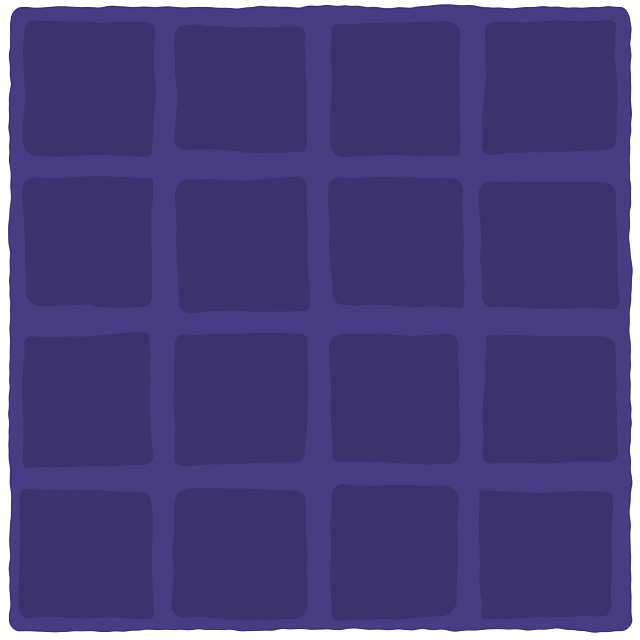
Give the GLSL for this pattern, as a Shadertoy shader.

```glsl
const vec3 PAPER = vec3(1.0);
const vec3 GROUT = vec3(0.283, 0.235, 0.515);
const vec3 TILE = vec3(0.237, 0.195, 0.432);
const vec3 RIM = vec3(0.22, 0.17, 0.45);

const float TILES = 4.0;
const vec2 PITCH = vec2(0.240, 0.242);
const vec2 TILE_HALF = vec2(0.1025, 0.1015);
const vec2 PANEL_HALF = vec2(0.4855, 0.487);

vec2 hash22(vec2 p) {
    vec3 q = fract(p.xyx * vec3(0.1031, 0.1030, 0.0973));
    q += dot(q, q.yzx + 33.33);
    return fract((q.xx + q.yz) * q.zy);
}

// Signed random pair in -1..1
vec2 jitter(vec2 p) {
    return hash22(p + 71.0) * 2.0 - 1.0;
}

float gradientNoise(vec2 p) {
    vec2 i = floor(p), f = fract(p);
    vec2 u = f * f * f * (f * (f * 6.0 - 15.0) + 10.0);
    float a = dot(jitter(i), f);
    float b = dot(jitter(i + vec2(1, 0)), f - vec2(1, 0));
    float c = dot(jitter(i + vec2(0, 1)), f - vec2(0, 1));
    float d = dot(jitter(i + vec2(1, 1)), f - vec2(1, 1));
    return mix(mix(a, b, u.x), mix(c, d, u.x), u.y);
}

// Hand-cut displacement: slow bends plus fine nicks
vec2 wobble(vec2 p, float bend, float nick) {
    vec2 slow = vec2(gradientNoise(p * 13.0), gradientNoise(p * 13.0 + 40.0));
    vec2 fine = vec2(gradientNoise(p * 45.0 + 90.0), gradientNoise(p * 45.0 + 150.0));
    return bend * slow + nick * fine;
}

float roundedBox(vec2 p, vec2 halfSize, float radius) {
    vec2 q = abs(p) - halfSize + radius;
    return length(max(q, 0.0)) + min(max(q.x, q.y), 0.0) - radius;
}

// Box whose sides shift and lean, and whose corners round independently
float unevenBox(vec2 p, vec2 halfSize, vec2 seed, float shift, float lean) {
    vec2 side = vec2(p.x < 0.0 ? 0.0 : 1.0, p.y < 0.0 ? 0.0 : 1.0);
    vec2 sideX = jitter(seed + vec2(side.x * 5.0, 11.0));
    vec2 sideY = jitter(seed + vec2(23.0, side.y * 7.0));
    vec2 size = halfSize + shift * vec2(sideX.x, sideY.x)
              + lean * vec2(sideX.y, sideY.y) * p.yx;
    float radius = mix(0.004, 0.024, hash22(seed + side * 3.0 + 47.0).x);
    return roundedBox(p, size, radius);
}

float coverage(float dist, float pixel) {
    return 1.0 - smoothstep(-0.6 * pixel, 0.6 * pixel, dist);
}

void mainImage(out vec4 fragColor, in vec2 fragCoord) {
    float pixel = 1.0 / min(iResolution.x, iResolution.y);
    vec2 p = (fragCoord - 0.5 * iResolution.xy) * pixel;

    // Backing panel with a thin dark rim
    vec2 panelPos = p - vec2(0.0, 0.002) + wobble(p + 3.0, 0.007, 0.003);
    float panel = roundedBox(panelPos, PANEL_HALF, 0.018);
    vec3 color = mix(PAPER, RIM, coverage(panel, pixel));
    color = mix(color, GROUT, coverage(panel + 0.002, pixel));

    // Grid of irregular tiles
    vec2 gridPos = p + vec2(0.003, 0.002);
    vec2 cell = clamp(floor(gridPos / PITCH), -0.5 * TILES, 0.5 * TILES - 1.0);
    vec2 tilePos = gridPos - (cell + 0.5) * PITCH + wobble(p, 0.006, 0.002);
    vec2 seed = (cell + TILES) * 37.0;
    float tile = unevenBox(tilePos, TILE_HALF, seed, 0.005, 0.035);
    color = mix(color, TILE, coverage(tile, pixel));

    fragColor = vec4(color, 1.0);
}
```
